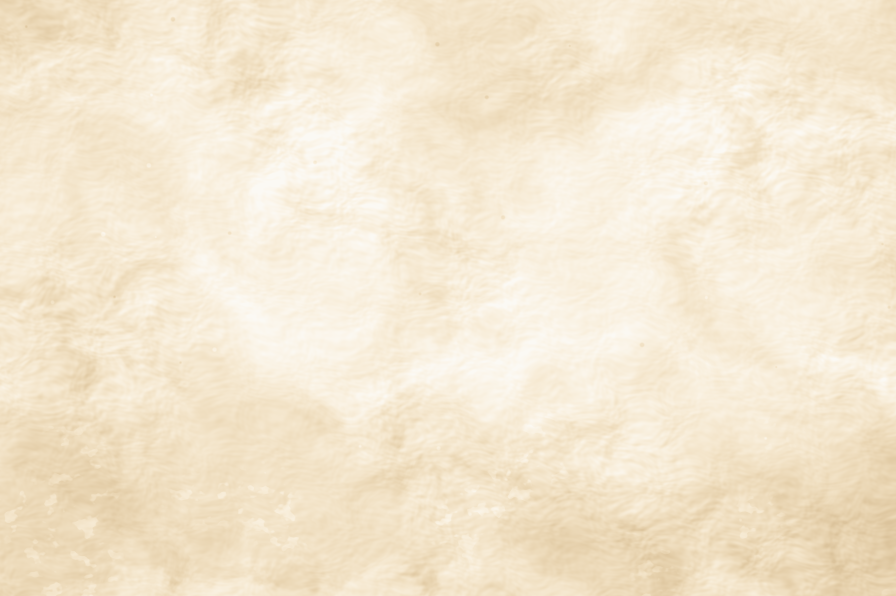
A Shadertoy shader for this texture:

```glsl
#define IVORY vec3(0.985, 0.970, 0.940)
#define TAN_LINEAR vec3(0.020, 0.120, 0.300)
#define TAN_SQUARE vec3(0.085, 0.060, 0.000)
#define BASE_TONE 0.20
#define FLOOR_TONE 0.46
#define TOP_TONE 0.22
#define SIDE_TONE 0.18
#define CLOUD_AMOUNT 0.40
#define MOTTLE_AMOUNT 0.20
#define RELIEF_AMOUNT 0.20
#define RELIEF_SCALE vec2(48.0, 80.0)
#define SPECK_CELLS 9.0

vec2 hash2(vec2 p) {
    vec3 q = fract(p.xyx * vec3(0.1031, 0.1030, 0.0973));
    q += dot(q, q.yzx + 33.33);
    return fract((q.xx + q.yz) * q.zy);
}

float cornerSlope(vec2 cell, vec2 offset) {
    float angle = 6.2832 * hash2(cell).x;
    return dot(vec2(cos(angle), sin(angle)), offset);
}

float gradientNoise(vec2 p) {
    vec2 i = floor(p), f = p - i;
    vec2 u = f * f * f * (f * (f * 6.0 - 15.0) + 10.0);
    vec2 e = vec2(0.0, 1.0);
    float low = mix(cornerSlope(i, f), cornerSlope(i + e.yx, f - e.yx), u.x);
    float high = mix(cornerSlope(i + e.xy, f - e.xy), cornerSlope(i + e.yy, f - e.yy), u.x);
    return mix(low, high, u.y);
}

float fbm(vec2 p, int octaves) {
    float sum = 0.0, amp = 1.0;
    for (int i = 0; i < octaves; i++) {
        sum += amp * gradientNoise(p);
        p = mat2(0.98, 0.17, -0.17, 0.98) * p * 2.03 + 17.3;
        amp *= 0.56;
    }
    return sum;
}

// Pale middle, darker foot, top and side edges
float broadShade(vec2 uv, float wobble) {
    float y = uv.y + 0.12 * wobble;
    float side = abs(uv.x - 0.52 + 0.05 * wobble) * 2.0;
    return BASE_TONE + FLOOR_TONE * smoothstep(0.52, 0.02, y)
         + TOP_TONE * smoothstep(0.68, 1.02, y)
         + SIDE_TONE * smoothstep(0.55, 1.05, side);
}

// Fine paper tooth, lit from the upper left
float relief(vec2 p) {
    vec2 q = p * RELIEF_SCALE + 1.5 * vec2(gradientNoise(p * 14.0), gradientNoise(p * 14.0 + 40.0));
    return fbm(q, 2) - fbm(q + vec2(-0.25, 0.4), 2);
}

// Sparse round marks: positive is dark, negative is pale
float specks(vec2 p, float pixel) {
    vec2 cell = floor(p * SPECK_CELLS);
    vec2 pick = hash2(cell + 71.0);
    vec2 centre = (cell + 0.2 + 0.6 * hash2(cell + 13.0)) / SPECK_CELLS;
    float radius = mix(0.0012, 0.0038, pick.y);
    float shape = 1.0 - smoothstep(radius - pixel, radius + pixel, length(p - centre));
    float kind = step(pick.x, 0.13) * 0.30 - step(0.88, pick.x) * 0.25;
    return shape * kind;
}

void mainImage(out vec4 fragColor, in vec2 fragCoord) {
    vec2 uv = fragCoord / iResolution.xy;
    vec2 p = fragCoord / iResolution.y;
    float pixel = 1.0 / iResolution.y;

    // Soft stains, warped and slightly wider than tall
    vec2 warp = vec2(fbm(p * 3.0 + 5.0, 3), fbm(p * 3.0 + 31.0, 3));
    float cloud = fbm(p * vec2(3.0, 4.2) + 0.7 * warp + 9.0, 6);
    float mottle = fbm(p * vec2(13.0, 19.0) + warp + 50.0, 4);
    float tone = broadShade(uv, warp.x) + CLOUD_AMOUNT * cloud;

    // Small ragged blotches gathered in patches
    float patchy = smoothstep(-0.25, 0.35, gradientNoise(p * 3.5 + 80.0));
    tone += MOTTLE_AMOUNT * mottle * mix(0.4, 1.1, patchy);
    tone += 0.10 * patchy * smoothstep(0.08, 0.45, mottle);

    // Worn pale strip along the foot
    float ragged = uv.y + 0.05 * mottle + 0.02 * warp.y;
    float span = smoothstep(0.05, 0.16, uv.x) * (1.0 - smoothstep(0.42, 0.58, uv.x));
    tone -= 0.20 * span * (1.0 - smoothstep(0.025, 0.055, ragged));

    // Pale flakes in the darker lower part
    float flakeZone = smoothstep(0.12, 0.40, fbm(p * 4.0 + 63.0, 2)) * smoothstep(0.42, 0.20, uv.y);
    tone -= 0.22 * flakeZone * smoothstep(0.18, 0.42, fbm(p * vec2(30.0, 38.0), 3));

    tone += RELIEF_AMOUNT * relief(p) * mix(0.6, 1.1, patchy);
    tone += specks(p, pixel);
    tone = clamp(tone, -0.06, 1.1);

    vec3 colour = IVORY - TAN_LINEAR * tone - TAN_SQUARE * tone * tone;
    fragColor = vec4(colour, 1.0);
}
```
